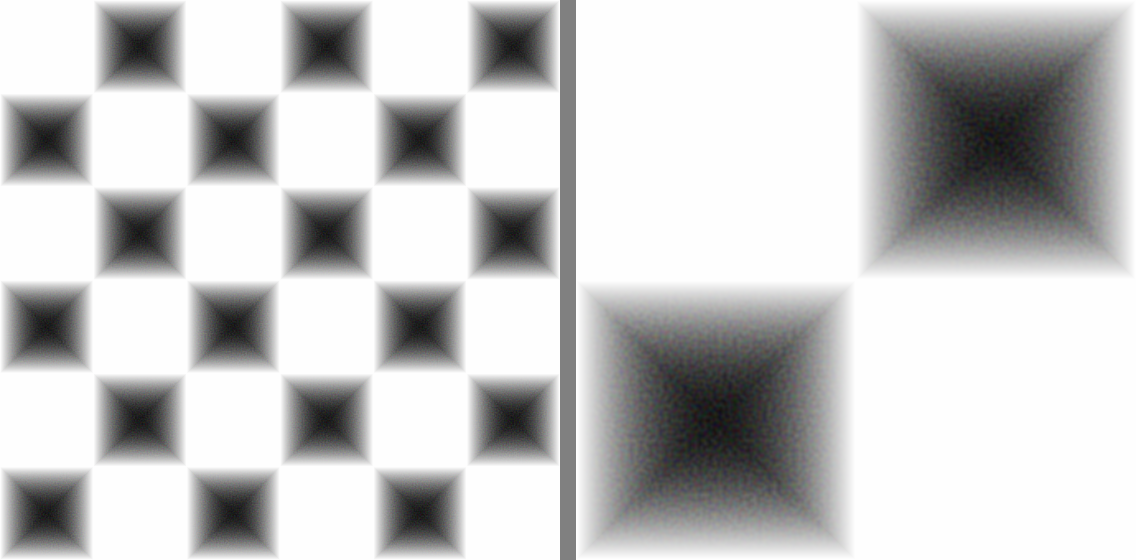
Left, the full canvas; right, a detail of the centre.
A WebGL 1 fragment shader for this pattern:

```glsl
precision highp float;

uniform vec2 u_resolution;

const float CELLS = 6.0;
const float GRAIN_PERIOD = 340.0;
const float GRAIN_STRENGTH = 0.10;
const float PAPER = 0.997;

// Unit gradient at a lattice point, wrapped to the period
vec2 latticeGradient(vec2 point, float period, float seed) {
    vec2 wrapped = mod(point, period);
    float random = fract(sin(dot(wrapped, vec2(12.99, 78.23)) + seed) * 43758.5);
    float angle = 6.28318 * random;
    return vec2(cos(angle), sin(angle));
}

// Tileable gradient noise, centred on zero
float gradientNoise(vec2 p, float period, float seed) {
    vec2 i = floor(p);
    vec2 f = p - i;
    vec2 blend = f * f * f * (f * (f * 6.0 - 15.0) + 10.0);
    vec2 right = vec2(1.0, 0.0);
    vec2 up = vec2(0.0, 1.0);
    float a = dot(latticeGradient(i, period, seed), f);
    float b = dot(latticeGradient(i + right, period, seed), f - right);
    float c = dot(latticeGradient(i + up, period, seed), f - up);
    float d = dot(latticeGradient(i + 1.0, period, seed), f - 1.0);
    return mix(mix(a, b, blend.x), mix(c, d, blend.x), blend.y);
}

// Independent grain for each colour channel
vec3 colourGrain(vec2 uv, float period) {
    vec2 p = uv * period;
    return vec3(gradientNoise(p, period, 1.7),
                gradientNoise(p, period, 4.1),
                gradientNoise(p, period, 8.3));
}

// Square distance: 0 at the cell centre, 1 along its border
float squareRadius(vec2 local) {
    vec2 offset = abs(local - 0.5) * 2.0;
    return max(offset.x, offset.y);
}

// Dark core that eases to paper white at the border
float pyramidTone(float radius, float paper) {
    return min(0.10 + 0.075 * radius + 0.833 * radius * radius, paper);
}

// 1 on the shaded cells, 0 on the blank ones
float checker(vec2 cell) {
    return 1.0 - mod(cell.x + cell.y, 2.0);
}

void main() {
    vec2 uv = gl_FragCoord.xy / u_resolution;
    vec2 grid = uv * CELLS;

    // Shaded squares on a checkerboard
    float shaded = checker(floor(grid));
    float tone = mix(PAPER, pyramidTone(squareRadius(fract(grid)), PAPER), shaded);

    // Grain fades out towards the paper
    float grainAmount = GRAIN_STRENGTH * (1.0 - smoothstep(0.3, PAPER, tone));
    vec3 colour = vec3(tone) + grainAmount * colourGrain(uv, GRAIN_PERIOD);

    gl_FragColor = vec4(clamp(colour, 0.0, 1.0), 1.0);
}
```
